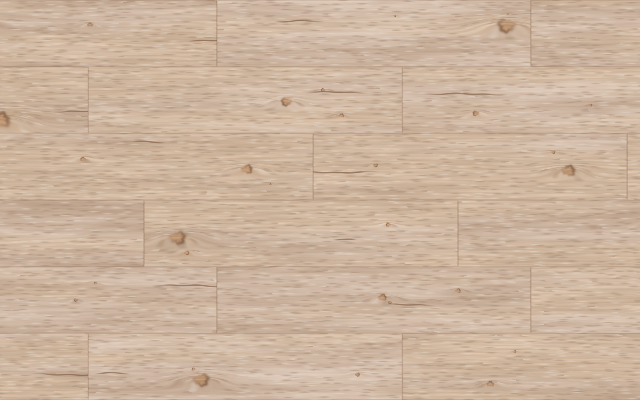
This texture is drawn by a Shadertoy shader. Its source:

```glsl
// Draws a floor of pale, weathered pine planks laid in staggered rows.

const float ROWS = 6.0;
const vec2 PLANK = vec2(0.785, 1.0 / ROWS);
const vec4 ROW_SHIFTS = vec4(0.542, 0.221, 0.783, 0.360);

const vec3 SHADE = vec3(0.69, 0.575, 0.48);
const vec3 PALE = vec3(0.855, 0.775, 0.71);
const vec3 HONEY = vec3(0.86, 0.76, 0.655);
const vec3 RING = vec3(0.74, 0.59, 0.45);
const vec3 KNOT = vec3(0.73, 0.56, 0.41);
const vec3 BARK = vec3(0.47, 0.33, 0.23);
const vec3 WASH = vec3(0.89, 0.84, 0.79);

vec2 hash2(vec2 p) {
    vec2 h = vec2(dot(p, vec2(127.1, 311.7)), dot(p, vec2(269.5, 183.3)));
    return fract(sin(h) * 43758.5);
}

// Warped sines, each layer turned and doubled in frequency; about -1 to 1
float layeredSines(vec2 p) {
    float sum = 0.0, amplitude = 0.55;
    for (int i = 0; i < 5; i++) {
        vec2 warped = p + 1.4 * sin(p.yx * 0.8 + 1.7);
        sum += amplitude * sin(warped.x) * sin(warped.y);
        p = mat2(1.6, 1.2, -1.2, 1.6) * p + 3.1;
        amplitude *= 0.58;
    }
    return sum;
}

// Distance to the nearest cell point, and that cell's random value
vec2 cellular(vec2 p) {
    vec2 cell = floor(p), nearest = vec2(9.0, 0.0);
    for (int y = -1; y <= 1; y++)
    for (int x = -1; x <= 1; x++) {
        vec2 neighbour = cell + vec2(x, y);
        vec2 jitter = hash2(neighbour);
        float d = length(neighbour + jitter - p);
        if (d < nearest.x) nearest = vec2(d, fract(jitter.x * 17.0 + jitter.y));
    }
    return nearest;
}

float line(float d, float halfWidth, float pixel) {
    return 1.0 - smoothstep(halfWidth, halfWidth + pixel, abs(d));
}

// Returns grain rise, knot core, dark rim and surrounding halo
vec4 knots(vec2 q, vec2 id) {
    vec4 result = vec4(0.0);
    for (int i = 0; i < 3; i++) {
        vec2 place = hash2(id + float(i) * 7.3 + 2.0);
        vec2 trait = hash2(id * 1.7 + float(i) * 3.9 + 11.0);
        float radius = i == 0 ? mix(0.005, 0.018, trait.x) : mix(0.002, 0.005, trait.x);
        vec2 offset = q - mix(vec2(0.06, 0.18), vec2(0.94, 0.82), place) * PLANK;
        vec2 reach = offset / (radius * vec2(5.0, 1.5));
        float angle = atan(offset.y, offset.x);
        float d = length(offset * vec2(0.75, 1.0)) / radius;
        d += 0.13 * sin(angle * 3.0 + trait.y * 6.0) + 0.07 * sin(angle * 7.0);
        float halo = exp(-dot(reach, reach));
        float core = 1.0 - smoothstep(0.65, 1.1, d);
        float rim = exp(-pow((d - 0.9) * 3.5, 2.0)) * (0.55 + 0.45 * sin(angle + trait.y * 6.0));
        result.x += radius * 1.9 * halo;
        result.yzw = max(result.yzw, vec3(core, rim, halo));
    }
    return result;
}

// One long thin split along the grain
float crack(vec2 q, vec2 id, float pixel) {
    vec2 place = hash2(id + 31.0), trait = hash2(id + 47.0);
    float along = abs(q.x - place.x * PLANK.x);
    float wave = 0.0015 * sin(q.x * 31.0 + trait.x * 6.0) + 0.001 * sin(q.x * 83.0);
    float span = mix(0.03, 0.13, trait.y);
    float across = q.y - mix(0.12, 0.88, place.y) * PLANK.y - wave;
    return line(across, 0.0004, pixel) * (1.0 - smoothstep(span * 0.4, span, along));
}

vec3 plankColor(vec2 q, vec2 id, float pixel) {
    vec2 seed = hash2(id + 5.0);
    vec4 knot = knots(q, id);
    vec2 grain = vec2(q.x, q.y + knot.x);
    vec2 drift = seed * 50.0;

    // Broad weathered bands and fine fibres
    float broad = layeredSines(grain * vec2(3.0, 42.0) + drift);
    float fibre = layeredSines(grain * vec2(13.0, 210.0) + drift.yx);
    float tone = 0.66 + 0.2 * (seed.x - 0.5) + 0.42 * broad + 0.25 * fibre;
    vec3 color = mix(SHADE, PALE, clamp(tone, 0.0, 1.1));
    float warmth = layeredSines(grain * vec2(2.0, 25.0) + drift.yx + 9.0);
    warmth = smoothstep(-0.35, 0.5, warmth + 0.6 * (seed.y - 0.45));
    color = mix(color, HONEY * (0.97 + 0.07 * fibre), 0.6 * warmth);

    // Growth rings bend and close around the knots
    float bend = 0.006 * layeredSines(q * vec2(5.0, 14.0) + drift);
    float rings = 0.5 + 0.5 * sin((grain.y + bend) * 640.0 + 1.5 * broad);
    color = mix(color, RING, rings * rings * (0.06 + 0.16 * warmth + 0.28 * knot.w));

    // Short dark pores and pale brushed flecks
    vec2 pore = cellular(grain * vec2(26.0, 150.0) + drift);
    float dash = 1.0 - smoothstep(0.05, 0.5, pore.x);
    color = mix(color, SHADE * 0.92, 0.4 * dash * step(0.62, pore.y));
    color = mix(color, WASH, 0.45 * dash * (1.0 - step(0.25, pore.y)));

    // Splits and knots
    color = mix(color, BARK, 0.6 * crack(q, id, pixel));
    color = mix(color, KNOT * (0.93 + 0.15 * rings), 0.75 * knot.y);
    return mix(color, BARK, 0.68 * knot.z);
}

void mainImage(out vec4 fragColor, in vec2 fragCoord) {
    float pixel = 1.0 / iResolution.y;
    vec2 p = fragCoord * pixel;

    // Staggered plank layout, rows counted from the top
    float down = (1.0 - p.y) * ROWS;
    float row = floor(down);
    float along = (p.x - ROW_SHIFTS[int(mod(row, 4.0))]) / PLANK.x;
    vec2 id = vec2(floor(along), row);
    vec2 q = fract(vec2(along, down)) * PLANK;
    vec3 color = plankColor(q, id, pixel);

    // Faint tight joints
    vec2 edge = min(q, PLANK - q);
    float joint = max(line(edge.x, 0.0005, pixel), 0.8 * line(edge.y, 0.0004, pixel));
    fragColor = vec4(mix(color, BARK, 0.24 * joint), 1.0);
}
```
